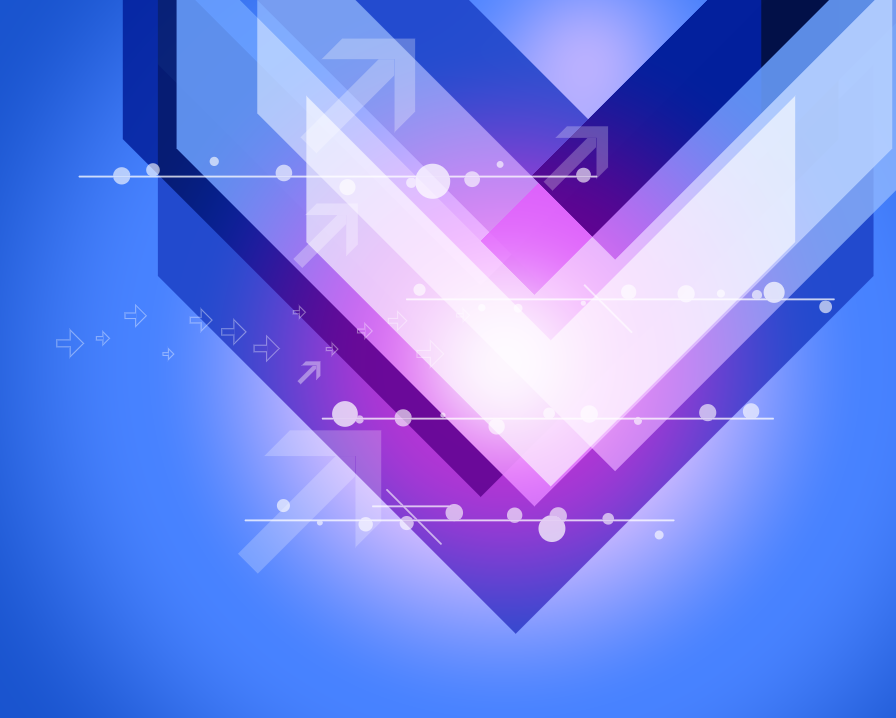
Write a WebGL 1 fragment shader that draws this background.

```glsl
precision highp float;
uniform vec2 u_resolution;

const float HEIGHT = 614.0;               // canvas height in layout units
const vec2 GLOW_CENTER = vec2(432.0, 310.0);
const vec2 TOP_GLOW = vec2(503.0, 50.0);
const float BAND = 181.0;                 // vertical thickness of a chevron
const float HALF_WIDTH = 306.0;
const float BEADS = 9.0;
const float TINY_ARROWS = 13.0;
const vec3 WHITE = vec3(1.0);
const vec3 LAVENDER = vec3(0.92, 0.77, 1.0);
const vec3 SKY = vec3(0.28, 0.51, 1.0);
const vec3 EDGE_BLUE = vec3(0.10, 0.33, 0.81);
const vec3 PURPLE = vec3(0.68, 0.16, 0.82);
const vec3 ROYAL = vec3(0.12, 0.27, 0.79);
const vec3 PLUM = vec3(0.36, 0.0, 0.55);
const vec3 NAVY = vec3(0.0, 0.11, 0.60);
const vec3 MIDNIGHT = vec3(0.0, 0.04, 0.20);
const vec3 PINK = vec3(0.93, 0.42, 1.0);
const vec3 ICE = vec3(0.42, 0.63, 1.0);
const vec3 MAGENTA = vec3(0.88, 0.35, 0.99);

float pixel;                              // one pixel in layout units

float fill(float d) { return clamp(0.5 - d / pixel, 0.0, 1.0); }

float hash(float n) { return fract(sin(n * 12.99) * 437.58); }

float boxDist(vec2 p, vec2 halfSize) {
  vec2 d = abs(p) - halfSize;
  return max(d.x, d.y);
}

// V-shaped band with 45 degree arms, cut off at its sides
float chevron(vec2 p, vec2 tip, float thickness, float halfWidth) {
  float side = abs(p.x - tip.x);
  float drop = p.y + side - tip.y;
  return fill(max(max(drop, -thickness - drop) * 0.707, side - halfWidth));
}

float segment(vec2 p, vec2 a, vec2 b, float width) {
  vec2 ab = b - a;
  float t = clamp(dot(p - a, ab) / dot(ab, ab), 0.0, 1.0);
  return fill(length(p - a - ab * t) - width);
}

// Solid arrow pointing up and right, placed by its corner
float diagonalArrow(vec2 p, vec2 corner, float size) {
  vec2 q = vec2(corner.x - p.x, p.y - corner.y) / size;
  float lo = min(q.x, q.y);
  float hi = max(q.x, q.y);
  float head = max(max(-lo, lo - 0.22), (hi - lo - 0.78) * 0.707);
  float shaft = max(abs(q.x - q.y) - 0.17, q.x + q.y - 2.28) * 0.707;
  return fill(min(head, max(shaft, 0.22 - lo)) * size);
}

// Outlined arrow pointing right
float outlineArrow(vec2 p, float size) {
  vec2 q = p / size;
  float head = max((q.x + abs(q.y) - 0.5) * 0.707, -q.x);
  float shaft = boxDist(q + vec2(0.22, 0.0), vec2(0.28, 0.13));
  return fill(abs(min(head, shaft) * size) - 0.45);
}

// Thin rule with one large disc and scattered small ones
float beadedLine(vec2 p, float y, float x0, float x1, vec3 disc, float seed) {
  float cover = segment(p, vec2(x0, y), vec2(x1, y), 0.8) * 0.75;
  cover = max(cover, fill(length(p - disc.xy) - disc.z) * 0.72);
  for (float i = 0.0; i < BEADS; i++) {
    float n = i + seed * 17.0;
    float x = mix(x0, x1, (i + 0.2 + 0.7 * hash(n)) / BEADS);
    float radius = 2.0 + 5.5 * hash(n + 5.3);
    float lift = (hash(n + 9.1) - 0.5) * 26.0;
    cover = max(cover, fill(length(p - vec2(x, y + lift)) - radius) * 0.62);
  }
  return cover;
}

void main() {
  pixel = HEIGHT / u_resolution.y;
  vec2 p = vec2(gl_FragCoord.x, u_resolution.y - gl_FragCoord.y) * pixel;
  float r = length(p - GLOW_CENTER);
  float falling = p.x - p.y;              // constant along left arms
  float rising = p.x + p.y;               // constant along right arms

  // Backdrop
  vec3 col = mix(LAVENDER, SKY, smoothstep(100.0, 315.0, r));
  col = mix(col, EDGE_BLUE, smoothstep(310.0, 520.0, r));
  col = mix(col, LAVENDER, 0.65 * exp(-dot(p - TOP_GLOW, p - TOP_GLOW) / 5500.0));

  // Dark chevrons
  vec3 shade = mix(PURPLE, ROYAL, smoothstep(80.0, 275.0, r));
  vec3 deep = mix(PLUM, NAVY, smoothstep(120.0, 300.0, r));
  col = mix(col, shade, 0.92 * chevron(p, vec2(441.0, 542.0), BAND, HALF_WIDTH));
  vec3 stripe = mix(deep, MIDNIGHT, 0.55 * smoothstep(220.0, 350.0, r) * fill(135.0 - p.x));
  col = mix(col, stripe, 0.83 * chevron(p, vec2(411.0, 425.0), BAND, HALF_WIDTH));
  col = mix(col, shade, 0.9 * chevron(p, vec2(503.0, 283.0), BAND, HALF_WIDTH));
  float arm = fill(605.0 - rising) * fill(rising - 748.0) * fill(304.0 - falling);
  col = mix(col, mix(deep, MIDNIGHT, 0.9 * fill(651.0 - p.x)), 0.92 * arm);

  // Light chevrons
  vec3 tint = mix(PINK, ICE, smoothstep(60.0, 330.0, r));
  float wide = chevron(p, vec2(457.0, 433.0), BAND, HALF_WIDTH);
  float offset = chevron(p, vec2(526.0, 403.0), BAND, HALF_WIDTH);
  float narrow = chevron(p, vec2(471.0, 416.0), 125.0, 209.0);
  col = mix(col, tint, 0.86 * wide);
  col = mix(col, mix(tint, WHITE, 0.3 + 0.35 * wide), 0.72 * offset);
  float diamond = fill(617.0 - rising) * fill(rising - 709.0) * fill(205.0 - falling) * fill(falling - 304.0);
  col = mix(col, MAGENTA, 0.85 * diamond);
  col = mix(col, WHITE, 0.62 * narrow);
  col = mix(col, WHITE, 0.85 * exp(-r * r / 6000.0) * max(wide, max(offset, narrow)));

  // Arrows
  float arrows = diagonalArrow(p, vec2(355.0, 33.0), 80.0) * 0.27;
  arrows = max(arrows, diagonalArrow(p, vec2(326.0, 368.0), 100.0) * 0.22);
  arrows = max(arrows, diagonalArrow(p, vec2(306.0, 174.0), 45.0) * 0.3);
  arrows = max(arrows, diagonalArrow(p, vec2(520.0, 108.0), 45.0) * 0.25);
  arrows = max(arrows, diagonalArrow(p, vec2(274.0, 309.0), 16.0) * 0.4);
  for (float i = 0.0; i < TINY_ARROWS; i++) {
    vec2 spot = vec2(60.0 + 28.0 * i, 285.0 + 18.0 * sin(i * 2.4 + 0.5));
    arrows = max(arrows, outlineArrow(p - spot, 9.0 + 14.0 * hash(i + 3.0)) * 0.4);
  }
  col = mix(col, WHITE, arrows);

  // Beaded lines and loose strokes
  float marks = beadedLine(p, 151.0, 68.0, 510.0, vec3(370.0, 155.0, 15.0), 1.0);
  marks = max(marks, beadedLine(p, 256.0, 348.0, 713.0, vec3(662.0, 250.0, 9.0), 2.0));
  marks = max(marks, beadedLine(p, 358.0, 276.0, 661.0, vec3(295.0, 354.0, 11.0), 3.0));
  marks = max(marks, beadedLine(p, 445.0, 210.0, 576.0, vec3(472.0, 452.0, 11.5), 4.0));
  marks = max(marks, segment(p, vec2(319.0, 433.0), vec2(385.0, 433.0), 0.8) * 0.7);
  marks = max(marks, segment(p, vec2(331.0, 419.0), vec2(377.0, 465.0), 0.8) * 0.6);
  marks = max(marks, segment(p, vec2(500.0, 244.0), vec2(540.0, 284.0), 0.8) * 0.6);
  gl_FragColor = vec4(mix(col, WHITE, marks), 1.0);
}
```
